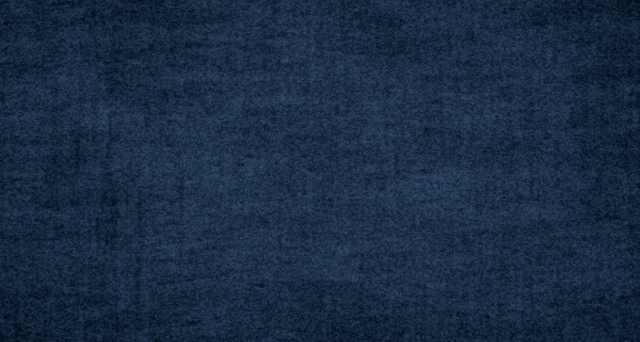
Give the GLSL for this texture, as a WebGL 2 fragment shader.

```glsl
#version 300 es
precision highp float;
// Dark blue woven denim with fine grain, slubby threads and a soft vignette.

#define SHADE_COLOR vec3(0.040, 0.100, 0.172)
#define LIGHT_COLOR vec3(0.160, 0.250, 0.360)
#define CENTER_LEVEL 0.70
#define VIGNETTE 0.45
#define GRAIN 0.37
#define FIBRE 0.16
#define STREAK 0.13
#define MOTTLE 0.13
#define WEAVE 0.10
#define FLECK 0.22
#define MARK 0.22

uniform vec2 u_resolution;
out vec4 fragColor;

vec3 hash3(vec2 cell) {
  vec3 q = fract(cell.xyx * vec3(0.1031, 0.1030, 0.0973));
  q += dot(q, q.yxz + 33.33);
  return fract((q.xxy + q.yzz) * q.zyx);
}

// Cellular noise: scattered seeds blend their random levels, from -1 to 1.
float cellNoise(vec2 p) {
  vec2 cell = floor(p);
  vec2 local = fract(p);
  float total = 0.0;
  float weightSum = 0.0;
  for (int y = -1; y <= 1; y++) {
    for (int x = -1; x <= 1; x++) {
      vec2 offset = vec2(x, y);
      vec3 seed = hash3(cell + offset + 200.0);
      vec2 delta = offset + seed.xy - local;
      float weight = exp(-6.0 * dot(delta, delta));
      total += weight * (seed.z * 2.0 - 1.0);
      weightSum += weight;
    }
  }
  return total / weightSum;
}

// Slow waves that bend the threads.
vec2 bendCloth(vec2 p) {
  float lift = 0.008 * sin(p.x * 5.0 + p.y * 3.0) + 0.003 * sin(p.x * 17.0 - p.y * 6.0);
  float sway = 0.004 * sin(p.y * 7.0 + p.x * 2.0);
  return p + vec2(sway, lift);
}

float vignette(vec2 uv) {
  vec2 fromCenter = (uv - vec2(0.49, 0.5)) * vec2(1.8, 1.6);
  return dot(fromCenter, fromCenter);
}

void main() {
  vec2 uv = gl_FragCoord.xy / u_resolution;
  vec2 p = gl_FragCoord.xy / u_resolution.y;
  vec2 cloth = bendCloth(p);

  float level = CENTER_LEVEL - VIGNETTE * vignette(uv);

  // Broad worn patches
  level += MOTTLE * cellNoise(cloth * vec2(3.0, 6.0) + 11.0);
  level += 0.6 * MOTTLE * cellNoise(cloth * vec2(8.0, 19.0) + 23.0);

  // Horizontal slubs and faint vertical threads
  level += STREAK * cellNoise(cloth * vec2(9.0, 60.0) + 37.0);
  level += 0.7 * STREAK * cellNoise(cloth * vec2(24.0, 100.0) + 41.0);
  level += WEAVE * cellNoise(cloth * vec2(80.0, 5.0) + 53.0);

  // Fine crisp grain
  level += FIBRE * cellNoise(cloth * vec2(100.0, 150.0) + 67.0);
  level += GRAIN * cellNoise(p * vec2(205.0, 235.0) + 71.0);

  // Small dark flecks and sparse vertical creases
  float fleck = cellNoise(cloth * vec2(42.0, 105.0) + 83.0);
  level -= FLECK * smoothstep(0.6, 0.95, fleck);
  float crease = cellNoise(cloth * vec2(55.0, 7.0) + 97.0);
  float creaseArea = smoothstep(0.0, 0.5, cellNoise(p * vec2(3.0, 2.5) + 101.0));
  level -= MARK * creaseArea * smoothstep(0.5, 0.9, crease);

  vec3 color = mix(SHADE_COLOR, LIGHT_COLOR, clamp(level, -0.28, 1.45));
  fragColor = vec4(color, 1.0);
}
```
